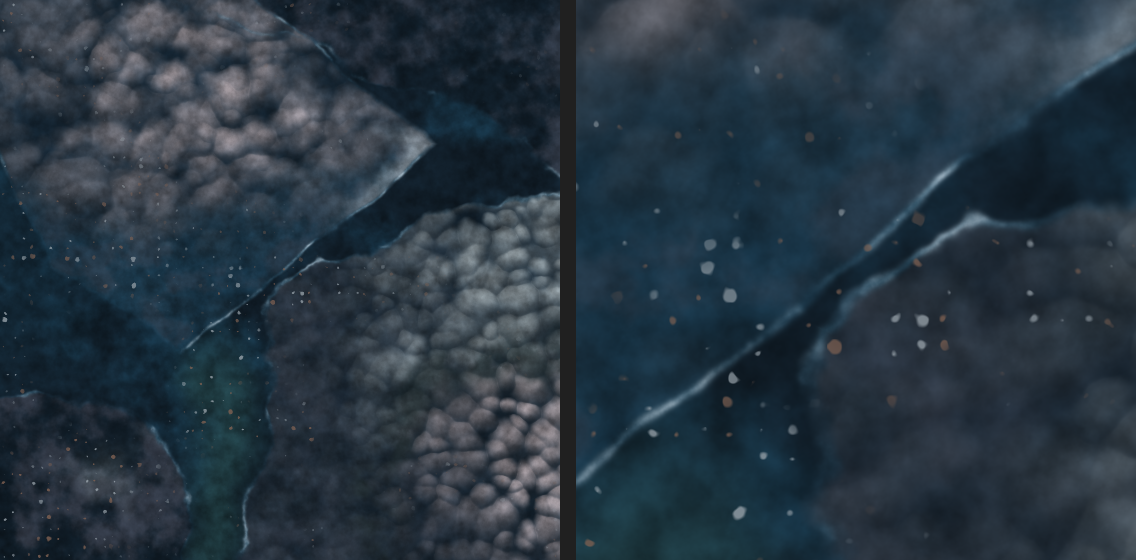
Left, the full canvas; right, a detail of the centre.
Reproduce this texture procedurally as a WebGL 2 fragment shader.

```glsl
#version 300 es
precision highp float;

uniform vec2 u_resolution;
out vec4 fragColor;

const vec3 DEEP = vec3(0.075, 0.135, 0.185);
const vec3 BLUE = vec3(0.09, 0.225, 0.305);
const vec3 TEAL = vec3(0.12, 0.23, 0.25);
const vec3 PLUM = vec3(0.17, 0.195, 0.24);
const vec3 STONE = vec3(0.57, 0.54, 0.56);
const vec3 MOSS = vec3(0.49, 0.53, 0.55);
const vec3 PALE = vec3(0.60, 0.64, 0.67);
const vec3 RUST = vec3(0.50, 0.38, 0.32);
const vec3 LIGHT = vec3(-0.15, 0.55, 0.8);
const float EDGE = 0.007;
const float LARGE_BUMPS = 14.0;
const float SMALL_BUMPS = 27.0;
const float SPECK_CELLS = 62.0;

float hash(vec2 p) {
    return fract(sin(dot(p, vec2(127.1, 311.7))) * 43758.55);
}

vec2 hash2(vec2 p) {
    return vec2(hash(p), hash(p + 19.7));
}

float noise(vec2 p) {
    vec2 i = floor(p), f = fract(p);
    f = f * f * (3.0 - 2.0 * f);
    return mix(mix(hash(i), hash(i + vec2(1, 0)), f.x),
               mix(hash(i + vec2(0, 1)), hash(i + vec2(1, 1)), f.x), f.y);
}

float fbm(vec2 p) {
    float sum = 0.0, gain = 0.52;
    for (int i = 0; i < 5; i++) {
        sum += gain * noise(p);
        p = mat2(1.6, 1.2, -1.2, 1.6) * p + 5.3;
        gain *= 0.5;
    }
    return sum;
}

// Lit cluster of rounded nodules, softly joined at the creases
float nodules(vec2 p) {
    vec2 cell = floor(p), f = fract(p);
    vec3 sum = vec3(0.0);
    float total = 0.0;
    for (int j = -1; j <= 1; j++)
    for (int i = -1; i <= 1; i++) {
        vec2 o = vec2(i, j);
        vec2 away = f - o - hash2(cell + o);
        float size = 0.5 + 0.5 * hash(cell + o + 7.0);
        float top = 1.0 - dot(away, away) / (size * size);
        float weight = exp(9.0 * top);
        sum += weight * vec3(away / size, top) ;
        total += weight;
    }
    sum /= total;
    float diffuse = max(dot(normalize(vec3(sum.xy, 0.6)), normalize(LIGHT)), 0.0);
    return diffuse * smoothstep(-0.4, 0.8, sum.z);
}

float halfPlane(vec2 p, vec2 normal, float offset) {
    return dot(p, normal) - offset;
}

float inside(float d) {
    return smoothstep(EDGE, -EDGE, d);
}

float bell(float x) {
    return exp(-x * x);
}

// Scattered mineral grains: x is coverage, y is tint
vec2 specks(vec2 p) {
    vec2 cell = floor(p), h = hash2(cell + 3.1);
    vec2 away = fract(p) - 0.3 - 0.4 * h;
    float ragged = length(away) + 0.22 * (noise(p * 4.0) - 0.5);
    float radius = 0.03 + 0.2 * pow(hash(cell + 8.4), 3.0);
    float present = step(0.62, hash(cell + 1.7));
    return vec2(present * smoothstep(radius + 0.09, radius - 0.05, ragged), h.x);
}

void main() {
    vec2 p = gl_FragCoord.xy / u_resolution;
    float cloud = fbm(p * 6.0), mottle = fbm(p * 22.0 + 4.0), grit = fbm(p * 64.0 + 11.0);
    vec2 warp = vec2(fbm(p * 9.0 + 2.0), fbm(p * 9.0 + 31.0)) - 0.5;
    vec2 wavy = p + 0.10 * warp, firm = p + 0.035 * warp;

    // Outlines of the four masses
    float upperRight = halfPlane(firm, vec2(0.666, 0.746), 1.059);
    float crownEdge = max(max(upperRight, halfPlane(firm, vec2(0.629, -0.777), -0.088)),
                          max(halfPlane(firm, vec2(-0.53, -0.848), -0.497),
                              halfPlane(firm, vec2(-0.904, -0.428), -0.308)));
    float moundEdge = max(halfPlane(wavy, vec2(-0.995, 0.10), -0.438),
                          halfPlane(wavy, vec2(-0.335, 0.942), 0.303));
    float lobeEdge = length(wavy - vec2(0.10, 0.06)) - 0.24;
    float shelfEdge = halfPlane(wavy, vec2(-0.394, -0.919), -1.056);

    // Valley floor with a teal channel
    vec3 color = mix(DEEP * 0.85, BLUE, smoothstep(0.4, 0.7, 0.6 * cloud + 0.4 * mottle) * 0.6);
    color = mix(color, BLUE * 0.85, 0.4 * smoothstep(0.3, 0.0, p.x) * smoothstep(0.25, 0.45, p.y));
    color = mix(color, TEAL, 0.9 * bell((wavy.x - 0.39) / 0.05) * smoothstep(0.46, 0.3, p.y));

    // Dark shelf and lobe
    vec3 dusk = mix(DEEP * 0.85, PLUM, smoothstep(0.35, 0.75, mottle));
    color = mix(color, dusk, inside(shelfEdge) * 0.9);
    vec3 lobe = mix(dusk, MOSS, 0.35 * smoothstep(0.5, 0.75, cloud));
    color = mix(color, lobe, inside(lobeEdge));

    // Upper crown: large nodules sinking under a blue film
    float large = nodules((p + 0.07 * warp) * LARGE_BUMPS);
    float small = nodules((p + 0.05 * warp) * SMALL_BUMPS + 3.0);
    float glow = bell(length((p + 0.2 * warp - vec2(0.37, 0.83)) / vec2(0.28, 0.25)));
    vec3 crown = mix(DEEP, STONE, (0.72 * large + 0.28 * small) * (0.24 + 0.8 * glow));
    float film = smoothstep(0.71, 0.57, p.y + 0.3 * (cloud - 0.5));
    vec3 veil = mix(DEEP, BLUE, 0.1 + 0.7 * cloud + 0.5 * mottle);
    crown = mix(crown, mix(veil, PLUM, 0.5 * smoothstep(0.45, 0.7, mottle)), film * 0.85);
    float sliver = smoothstep(-0.065, -0.03, crownEdge + 0.08 * warp.x)
                 * smoothstep(0.55, 0.73, p.x) * smoothstep(0.79, 0.74, p.y);
    crown = mix(crown, PALE, sliver * (0.1 + 0.8 * mottle));
    color = mix(color, crown, inside(crownEdge));

    // Lower mound: fine nodules around a mossy crevice
    float ring = length(wavy - vec2(0.95, 0.09)) - 0.27;
    float core = smoothstep(0.02, -0.03, ring);
    float bright = smoothstep(0.56, 0.95, p.x + 0.3 * (p.y - 0.3) + 0.4 * (cloud - 0.5));
    float relief = mix(0.55 * large + 0.45 * small, small, 0.3 + 0.5 * core);
    vec3 mound = mix(DEEP * 0.85, mix(MOSS, STONE, core), relief * (0.3 + 0.75 * bright));
    mound = mix(mound, mix(DEEP, PLUM, 1.6 * mottle - 0.1), 0.6 * (1.0 - bright));
    mound = mix(mound, vec3(0.10, 0.14, 0.15), 0.7 * bell((ring - 0.01) / 0.04) * smoothstep(0.25, 0.6, mottle));
    color = mix(color, mound, inside(moundEdge));

    // Thin rims, broken into short bright lengths
    float breaks = smoothstep(0.46, 0.72, fbm(p * 17.0 + 9.0));
    float rims = bell(crownEdge / 0.003) + bell(moundEdge / 0.004)
               + bell(lobeEdge / 0.004) + 0.6 * bell(shelfEdge / 0.005);
    color = mix(color, mix(BLUE * 1.3, PALE, breaks * grit), min(rims, 1.0) * (0.12 + 0.75 * breaks));

    // Grain and specks
    color *= 0.47 + 0.45 * mottle + 0.6 * grit;
    vec2 speck = specks((p + 0.012 * warp) * SPECK_CELLS);
    float cluster = smoothstep(0.45, 0.68, fbm(p * 8.0 + 17.0)) * (1.0 - 0.8 * bright) * (1.0 - 0.8 * glow);
    color = mix(color, mix(RUST, PALE, step(0.5, speck.y)), speck.x * cluster * 0.8);

    fragColor = vec4(color, 1.0);
}
```
